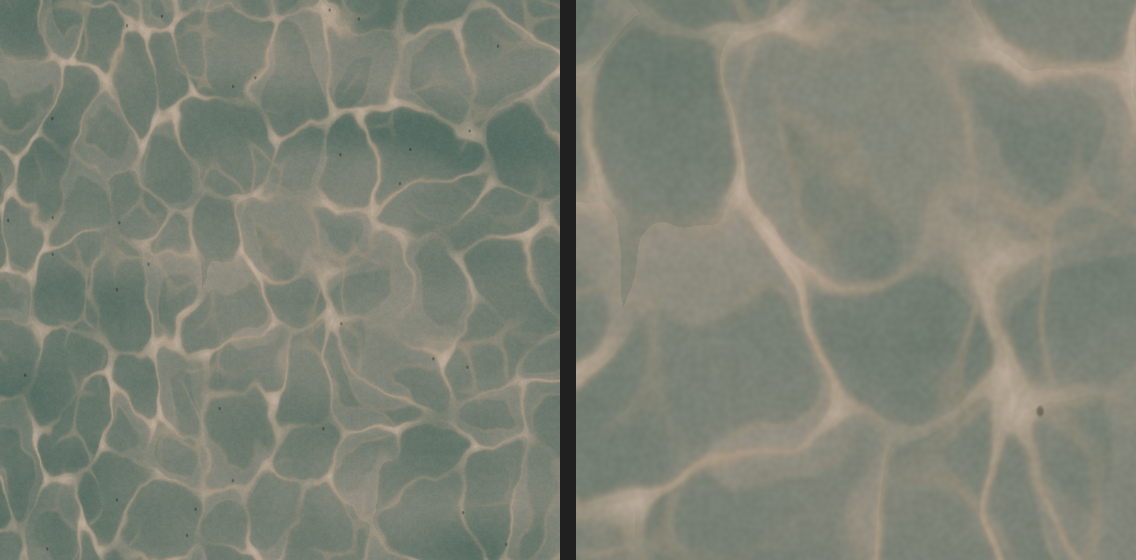
Left, the full canvas; right, a detail of the centre.
A WebGL 1 fragment shader for this texture:

```glsl
precision highp float;
// Sunlight caustics rippling over a shallow, grey-green sea floor.
uniform vec2 u_resolution;

vec2 hash2(vec2 p) {
  p = vec2(dot(p, vec2(127.1, 311.7)), dot(p, vec2(269.5, 183.3)));
  return fract(sin(p) * 43758.547);
}

float gradDot(vec2 cell, vec2 offset) {
  float angle = 6.2832 * hash2(cell).x;
  return dot(vec2(cos(angle), sin(angle)), offset);
}

// Gradient noise, roughly -0.7 to 0.7
float noise(vec2 p) {
  vec2 i = floor(p), f = fract(p);
  vec2 u = f * f * f * (f * (f * 6.0 - 15.0) + 10.0);
  vec2 e = vec2(1.0, 0.0);
  return mix(mix(gradDot(i, f), gradDot(i + e.xy, f - e.xy), u.x),
             mix(gradDot(i + e.yx, f - e.yx), gradDot(i + e.xx, f - e.xx), u.x), u.y);
}

vec2 noise2(vec2 p) {
  return vec2(noise(p), noise(p + vec2(37.2, 81.6)));
}

vec2 site(vec2 cell) {
  return 0.08 + 0.84 * hash2(cell);
}

// Cell network: x = distance to the rounded border, y = cell hash, z = junction
vec3 network(vec2 p) {
  vec2 i = floor(p), f = fract(p), nearCell, nearest;
  float best = 9.0;
  for (int y = -1; y <= 1; y++)
    for (int x = -1; x <= 1; x++) {
      vec2 g = vec2(float(x), float(y));
      vec2 r = g + site(i + g) - f;
      float d = dot(r, r);
      if (d < best) { best = d; nearest = r; nearCell = g; }
    }
  float sum = 0.0, first = 9.0, second = 9.0;
  for (int y = -2; y <= 2; y++)
    for (int x = -2; x <= 2; x++) {
      vec2 g = nearCell + vec2(float(x), float(y));
      vec2 r = g + site(i + g) - f;
      vec2 across = r - nearest;
      if (dot(across, across) > 0.0001) {
        float d = dot(0.5 * (r + nearest), normalize(across));
        sum += exp(-14.0 * d);
        second = min(second, max(first, d));
        first = min(first, d);
      }
    }
  float edge = max(-log(sum + 1e-6) / 14.0, 0.0);
  return vec3(edge, hash2(i + nearCell + 5.3).y, exp(-second * 9.0));
}

float ridge(float d, float width) {
  return exp(-d * d / (width * width));
}

void main() {
  vec2 p = gl_FragCoord.xy / u_resolution.y;

  // Cells are narrow on the left and broaden to the right
  vec2 q = vec2(12.0 * p.x - 2.8 * p.x * p.x, 7.5 * p.y);
  vec2 warped = q + 0.6 * noise2(q * 0.7) + 0.16 * noise2(q * 2.3 + 9.0)
              + 0.05 * noise2(q * 5.0);

  // Broad swell: horizontal bands and soft blotches
  vec2 swell = p + 0.05 * noise2(p * 4.0);
  float bands = noise(swell * vec2(1.5, 6.5) + 3.7);
  float blotches = noise(swell * vec2(4.0, 6.0) + 21.0);
  float wisps = noise(warped * vec2(1.8, 2.6) + 50.0);
  float tone = 0.35 + 0.55 * bands + 0.38 * blotches + 0.14 * wisps;

  // Main caustic net, with folded sheets of light on one side of some edges
  vec3 net = network(warped);
  float power = smoothstep(-0.4, 0.35, noise(q * 1.1 + 13.0));
  float sheet = step(0.4, net.y) * max(0.0, 0.12 + 0.6 * noise(q * 0.8 + 70.0));
  float fill = (1.0 - smoothstep(sheet - 0.03, sheet + 0.03, net.x)) * smoothstep(0.0, 0.08, sheet);
  float fold = ridge(net.x - sheet, 0.03) * smoothstep(0.06, 0.15, sheet);
  tone += 0.16 * (net.y - 0.5) + 0.22 * fill + 0.2 * power * exp(-net.x * 8.0);

  // Fainter, finer net crossing the first
  vec2 fineWarp = q * 1.25 + 0.8 * noise2(q * 0.6 + 31.0) + 0.2 * noise2(q * 2.0 + 44.0);
  vec3 fine = network(fineWarp + 17.0);
  float fineMask = smoothstep(0.0, 0.4, noise(q * 0.9 + 90.0));
  tone += fineMask * (0.12 * exp(-fine.x * 9.0) + 0.12 * (fine.y - 0.5));

  vec3 color = mix(vec3(0.34, 0.425, 0.385), vec3(0.575, 0.56, 0.51), clamp(tone, 0.0, 1.1));

  // Light lines: warm fringe, then a pale core that peaks at junctions
  float line = ridge(net.x, 0.036) * (0.2 + 0.6 * power);
  float fringe = max(line, max(0.4 * fold * power, 0.45 * fineMask * ridge(fine.x, 0.035)));
  color = mix(color, vec3(0.68, 0.59, 0.49), 0.75 * fringe);
  float core = ridge(net.x, 0.022) * power * (0.2 + 0.8 * net.z);
  core += 0.35 * ridge(net.x, 0.07) * net.z * net.z * power;
  color = mix(color, vec3(0.79, 0.72, 0.66), 0.65 * clamp(core, 0.0, 1.0));

  // Sparse dark debris and fine grain
  vec2 speckCell = floor(p * 16.0);
  vec2 speck = fract(p * 16.0) - 0.2 - 0.6 * hash2(speckCell);
  float debris = step(0.9, hash2(speckCell + 7.0).x)
               * (1.0 - smoothstep(0.015, 0.05, length(speck * vec2(1.0, 0.7))));
  color *= 1.0 - 0.3 * debris;
  color += 0.022 * noise(p * 230.0) + 0.018 * noise(p * 90.0);

  gl_FragColor = vec4(color, 1.0);
}
```
